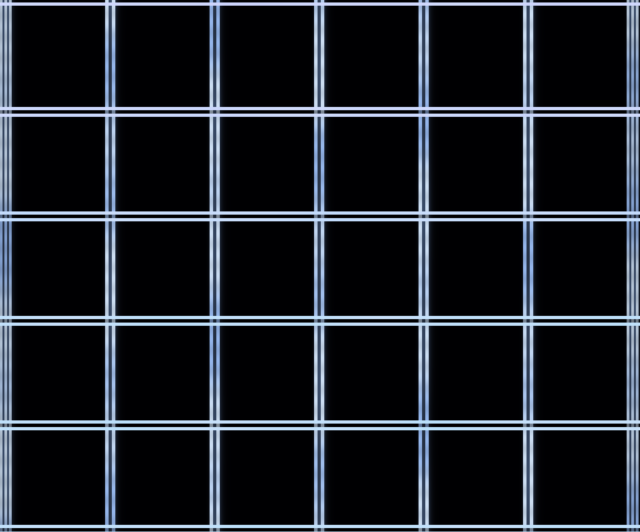
Write a WebGL 1 fragment shader that draws this pattern.

```glsl
precision highp float;
uniform vec2 u_resolution;

// Antialiased stroke from the distance to its centre line
float stroke(float dist, float halfWidth, float soft) {
  return 1.0 - smoothstep(halfWidth - soft, halfWidth + soft, dist);
}

// Slow drift in tone that differs from bar to bar
float drift(float along, float bar) {
  return 0.5 + 0.25 * sin(along * 1.9 + bar * 2.4)
             + 0.25 * sin(along * 4.3 - bar * 5.1 + 1.0);
}

void main() {
  // Cell units, measured down from the top left corner
  vec2 fromTop = vec2(gl_FragCoord.x, u_resolution.y - gl_FragCoord.y);
  vec2 grid = fromTop / u_resolution.y * 5.092;
  float pixel = 5.092 / u_resolution.y;
  vec2 shifted = grid - vec2(0.055, 0.071);
  vec2 bar = floor(shifted + 0.5);
  vec2 offset = shifted - bar;
  vec2 pairDist = abs(abs(offset) - 0.032);

  // Outermost columns carry three thin bars, the top row just one
  float outer = step(2.5, abs(bar.x - 3.0));
  float tripleDist = min(abs(offset.x), abs(abs(offset.x) - 0.044));
  float columnDist = mix(pairDist.x, tripleDist, outer);
  float rowDist = bar.y < 0.5 ? abs(offset.y + 0.032) : pairDist.y;

  float soft = max(0.008, pixel * 0.6);
  float column = stroke(columnDist, mix(0.0165, 0.013, outer), soft);
  float row = stroke(rowDist, 0.0155, soft);

  // Dim haze between the column bars, trailing off to their right
  float tail = offset.x > 0.0 ? 0.022 : 0.009;
  float haze = exp(-max(abs(offset.x) - 0.04, 0.0) / tail);
  float tone = drift(grid.y, bar.x);
  float fine = 0.96 + 0.04 * sin(grid.y * 31.0 + bar.x * 7.0);

  // Lavender at the top cooling to pale cyan below, with bluer stretches
  vec3 tint = mix(vec3(0.80, 0.83, 0.99), vec3(0.73, 0.88, 0.98),
                  smoothstep(0.3, 3.5, grid.y));
  vec3 columnTint = mix(vec3(0.58, 0.71, 0.92), vec3(0.80, 0.87, 0.95),
                        smoothstep(0.1, 0.7, tone)) * fine;
  columnTint *= mix(1.0, 0.88, outer);
  vec3 rowTint = mix(tint, vec3(0.84, 0.88, 0.98),
                     0.5 * drift(grid.x, bar.y));

  vec3 color = vec3(0.0, 0.0, 0.008);
  color += vec3(0.19, 0.25, 0.34) * haze * (0.75 + 0.45 * tone);
  color = mix(color, columnTint, column);

  // Rows lie on top and darken the gap within each pair
  float gap = stroke(abs(offset.y), 0.026, soft) * step(0.5, bar.y);
  color *= 1.0 - 0.35 * gap;
  color = mix(color, rowTint, row);
  gl_FragColor = vec4(color, 1.0);
}
```
